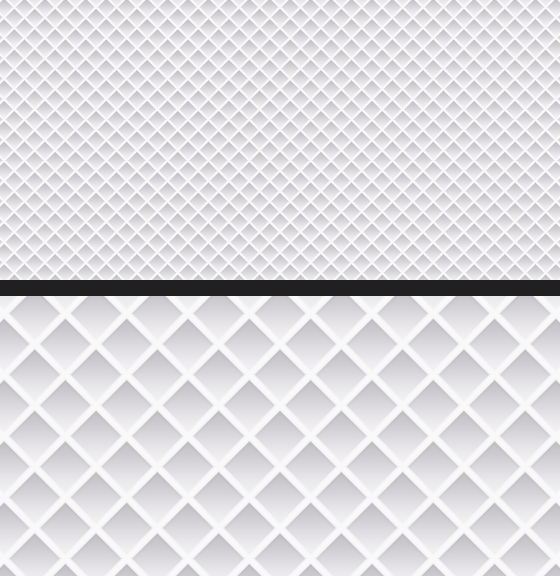
Top, the full canvas; bottom, a detail of the centre.
Give the GLSL for this pattern, as a WebGL 2 fragment shader.

```glsl
#version 300 es
precision highp float;
// Pale diagonal lattice of raised white ribs over shaded square recesses.

uniform vec2 u_resolution;
out vec4 outColor;

void main() {
    // One unit is a diamond's full diagonal: 13.7 down, 27.4 across.
    vec2 p = (gl_FragCoord.xy - 0.5 * u_resolution) / u_resolution.y * 13.7;
    float pixel = 13.7 * sqrt(2.0) / u_resolution.y;

    // Diagonal axes, with each recess centred in its cell.
    vec2 cell = fract(vec2(p.x + p.y, p.x - p.y) + 0.5) - 0.5;
    float ribDistance = 0.5 - max(abs(cell.x), abs(cell.y));
    float height = (cell.x - cell.y) / 0.825 * 0.5 + 0.5;

    // Recess: dark under the upper corner, paler toward the lower one.
    vec3 recess = mix(vec3(0.95, 0.945, 0.955), vec3(0.765, 0.755, 0.775),
                      smoothstep(-0.12, 1.12, height));

    // Soft shadow cast by the two upper ribs.
    float upperEdge = 0.5 - max(cell.x, -cell.y);
    recess -= 0.025 * (1.0 - smoothstep(0.08, 0.19, upperEdge));

    // Rounded rib: bright along its middle, slightly grey at its sides.
    vec3 rib = mix(vec3(0.975, 0.975, 0.98), vec3(0.945, 0.945, 0.955),
                   smoothstep(0.035, 0.085, ribDistance));

    float ribMask = 1.0 - smoothstep(-0.6 * pixel, 0.6 * pixel, ribDistance - 0.0875);
    outColor = vec4(mix(recess, rib, ribMask), 1.0);
}
```
